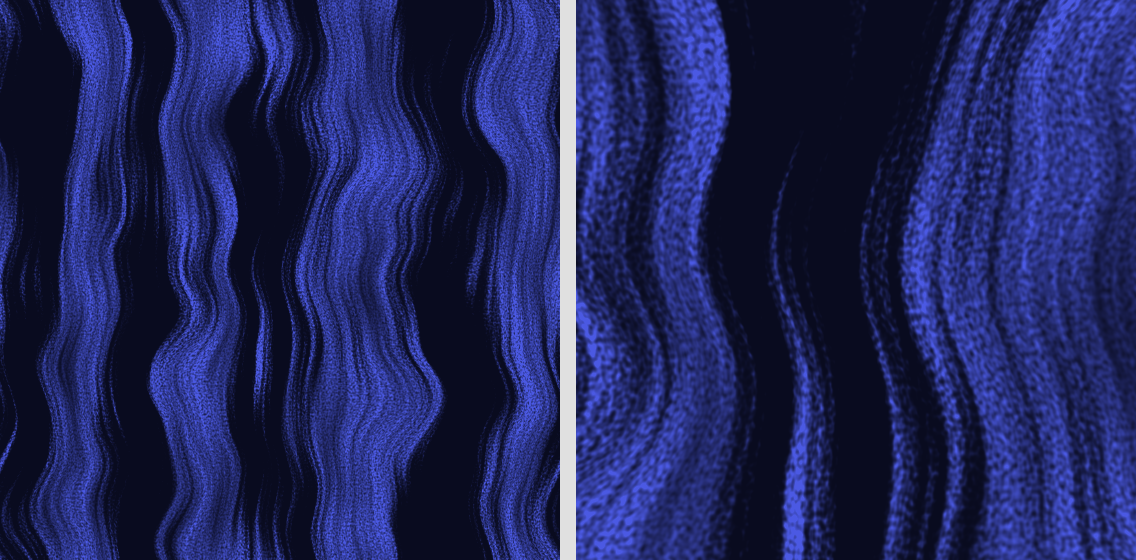
Left: the whole. Right: its middle third, enlarged.
Give the GLSL for this texture, as a WebGL 1 fragment shader.

```glsl
precision highp float;
// Wavy blue hair-like strands flowing down a near-black ground, tileable.
uniform vec2 u_resolution;

const float TAU = 6.2831853;

float hash(vec2 cell) {
  vec3 h = fract(cell.xyx * vec3(0.1031, 0.1030, 0.0973));
  h += dot(h, h.yzx + 33.33);
  return fract((h.x + h.y) * h.z);
}

// Dot product of the offset with a random unit gradient; cells wrap at period.
float corner(vec2 cell, vec2 offset, vec2 period) {
  float angle = TAU * hash(mod(cell, period) + period * 1.7 + 3.1);
  return dot(offset, vec2(cos(angle), sin(angle)));
}

// Gradient noise with a whole number of cells across the unit square.
float noise(vec2 p, vec2 period) {
  p *= period;
  vec2 cell = floor(p);
  vec2 f = p - cell;
  vec2 s = f * f * f * (f * (f * 6.0 - 15.0) + 10.0);
  vec2 e = vec2(1.0, 0.0);
  float low = mix(corner(cell, f, period), corner(cell + e.xy, f - e.xy, period), s.x);
  float high = mix(corner(cell + e.yx, f - e.yx, period), corner(cell + e.xx, f - e.xx, period), s.x);
  return mix(low, high, s.y);
}

// Sideways bending that makes the strands meander.
vec2 bend(vec2 p) {
  float sway = 0.060 * noise(p, vec2(4.0, 5.0));
  sway += 0.024 * noise(p + vec2(0.0, 0.13), vec2(7.0, 9.0));
  sway += 0.006 * sin(TAU * (3.0 * p.y + p.x));
  return vec2(p.x + sway, p.y);
}

void main() {
  vec2 p = gl_FragCoord.xy / u_resolution;
  vec2 flow = bend(p);

  // Strand layers, from broad locks to single hairs
  float lock = noise(flow + vec2(0.0, 0.21), vec2(7.0, 3.0));
  float strand = noise(flow + vec2(0.0, 0.37), vec2(24.0, 2.0));
  float thread = noise(flow + vec2(0.0, 0.11), vec2(64.0, 3.0));
  float hair = noise(flow + vec2(0.0, 0.29), vec2(150.0, 7.0));
  float grain = noise(flow, vec2(360.0, 240.0)) + noise(p, vec2(256.0));

  // Four uneven bands with dark gaps, split by the strand layers
  float across = flow.x + 0.03 + 0.04 * cos(TAU * (flow.x - 0.4));
  float body = 0.27 + 0.55 * cos(TAU * 4.0 * (across - 0.18));
  body += 0.9 * lock + 0.8 * strand + 0.5 * thread;
  float cover = smoothstep(-0.05, 0.5, body + 0.35 * hair + 0.12 * grain);

  // Sheen along the strands, roughened by fine speckle
  float sheen = 0.62 + 0.5 * noise(flow + vec2(0.0, 0.43), vec2(18.0, 4.0));
  sheen += 0.3 * noise(p, vec2(5.0, 6.0)) + 0.35 * thread + 0.35 * hair;
  float light = cover * max(sheen, 0.08) * (1.0 + 0.65 * grain);

  vec3 ground = vec3(0.036, 0.044, 0.122);
  vec3 blue = vec3(0.26, 0.31, 0.79);
  gl_FragColor = vec4(mix(ground, blue, clamp(light, 0.0, 1.15)), 1.0);
}
```
